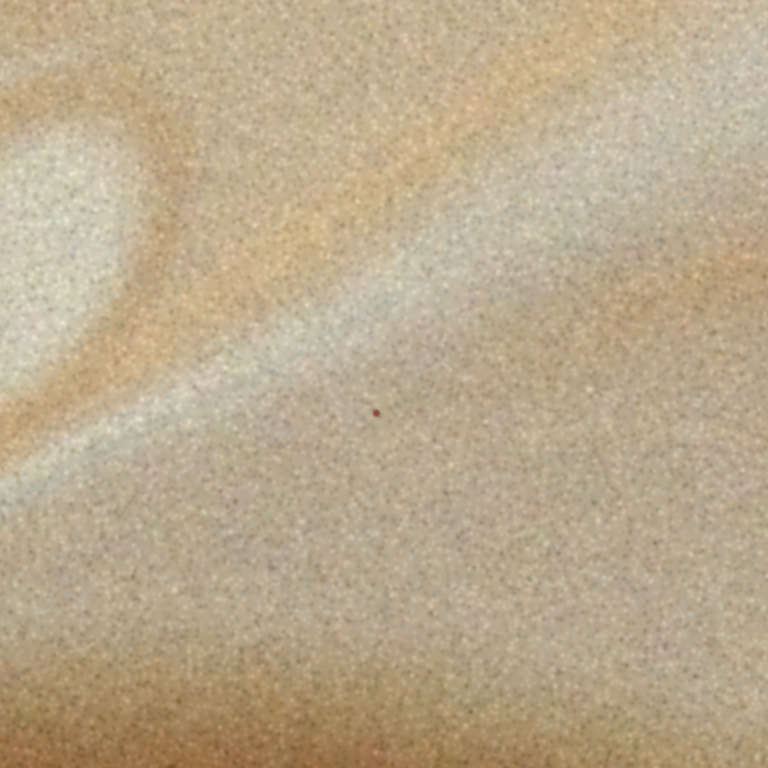
Reproduce this texture procedurally as a WebGL 2 fragment shader.

```glsl
#version 300 es
precision highp float;
// Soft sandstone-like swirl: pale fanning bands, a bright lobe, a brown base and fine grain.

uniform vec2 u_resolution;
out vec4 fragColor;

const vec3 STONE = vec3(0.715, 0.655, 0.56);
const vec3 SAND  = vec3(0.765, 0.695, 0.575);
const vec3 PEACH = vec3(0.81, 0.70, 0.535);
const vec3 PALE  = vec3(0.775, 0.745, 0.675);
const vec3 CREAM = vec3(0.82, 0.80, 0.725);
const vec3 SLATE = vec3(0.66, 0.665, 0.61);
const vec3 TAN   = vec3(0.73, 0.62, 0.47);
const vec3 OCHRE = vec3(0.655, 0.56, 0.405);
const vec3 BROWN = vec3(0.585, 0.425, 0.26);
const vec3 RUST  = vec3(0.50, 0.24, 0.18);

vec3 hash3(vec2 cell) {
    vec3 p = fract(cell.xyx * vec3(0.1031, 0.1030, 0.0973));
    p += dot(p, p.yxz + 33.33);
    return fract((p.xxy + p.yzz) * p.zyx);
}

// Cellular noise: every cell holds one soft blob with signed random values.
vec3 blobs(vec2 p) {
    vec2 cell = floor(p);
    vec3 sum = vec3(0.0);
    for (int j = -1; j <= 1; j++) {
        for (int i = -1; i <= 1; i++) {
            vec2 c = cell + vec2(i, j);
            vec2 offset = c + hash3(c + 7.0).xy - p;
            sum += (2.0 * hash3(c + 91.0) - 1.0) * exp(-4.0 * dot(offset, offset));
        }
    }
    return sum;
}

// Layered sines, each octave turned and warped by the one before.
float waves(vec2 p) {
    float sum = 0.0;
    float gain = 0.5;
    for (int i = 0; i < 4; i++) {
        sum += gain * sin(p.x + 1.7 * sin(p.y + sum));
        p = mat2(1.3, 1.1, -1.1, 1.3) * p + 2.3;
        gain *= 0.55;
    }
    return sum;
}

float ridge(float dist, float width) {
    float t = dist / width;
    return exp(-t * t);
}

// Approximate distance to a tilted ellipse, negative inside.
float ellipse(vec2 p, vec2 axis, vec2 radii) {
    vec2 q = vec2(dot(p, axis), dot(p, vec2(-axis.y, axis.x)));
    return (length(q / radii) - 1.0) * min(radii.x, radii.y);
}

// Bands that widen to the right around a rising curve.
vec3 fan(vec2 p, float drift) {
    float d = p.y - (0.355 + 0.5 * p.x + 0.08 * p.x * p.x) + 0.012 * drift;
    float spread = 0.025 + 0.11 * p.x;
    vec3 color = mix(STONE, SAND, smoothstep(-0.1, 0.12, d));
    color = mix(color, PEACH, 0.7 * ridge(d - 0.08 - 0.1 * p.x, 0.045 + 0.03 * p.x));
    color = mix(color, PALE, 0.85 * ridge(d + 0.2 * spread, spread));
    float fade = 1.0 - smoothstep(0.4, 0.72, p.x);
    color = mix(color, CREAM, 0.45 * fade * ridge(d - 0.012, 0.018 + 0.02 * p.x));
    color = mix(color, SLATE, 0.4 * fade * ridge(d + 0.013, 0.011));
    // Faint fibres following the fan
    float fibres = waves(vec2(2.2 * d / spread, 3.0 * p.x));
    return color + 0.016 * fibres * ridge(d, 0.3);
}

// Bright lobe with a tan rim and a pale outer arc.
vec3 lobe(vec3 color, vec2 p, float drift) {
    float d = ellipse(p - vec2(0.02, 0.66), vec2(0.6, 0.8), vec2(0.2, 0.13)) + 0.01 * drift;
    color = mix(color, TAN, 0.6 * ridge(d - 0.035, 0.025));
    float left = 1.0 - smoothstep(0.05, 0.17, p.x);
    color = mix(color, CREAM, 0.6 * left * smoothstep(0.8, 0.87, p.y) * ridge(d - 0.07, 0.016));
    return mix(color, CREAM, 0.9 * (1.0 - smoothstep(-0.035, 0.025, d)));
}

// Warm tongue on the right and a thin level streak.
vec3 tongue(vec3 color, vec2 p, float drift) {
    float x = max(p.x - 0.45, 0.0);
    float d = p.y - 0.45 - 0.35 * x + 0.02 * drift;
    color = mix(color, TAN, 0.75 * smoothstep(0.4, 0.95, p.x) * ridge(d, 0.035 + 0.11 * x));
    return mix(color, SAND, 0.4 * smoothstep(0.3, 0.6, p.x) * ridge(p.y - 0.435, 0.018));
}

// Dark ground that thins out to the right.
vec3 ground(vec3 color, vec2 p, float drift) {
    float h = p.y + 0.13 * p.x * p.x + 0.018 * drift;
    color = mix(color, OCHRE, 1.0 - smoothstep(0.09, 0.23, h));
    return mix(color, BROWN, 1.0 - smoothstep(-0.01, 0.13, h));
}

void main() {
    vec2 p = gl_FragCoord.xy / u_resolution;
    float drift = waves(p * vec2(5.0, 8.0) + 1.0);

    vec3 color = fan(p, drift);
    color = lobe(color, p, drift);
    color = tongue(color, p, drift);
    color = ground(color, p, drift);
    color = mix(color, TAN, 0.45 * ridge(length(p - vec2(0.0, 1.0)), 0.14));

    // Broad tint blotches, then fine grain
    color += vec3(0.012, 0.010, 0.016) * blobs(p * 26.0);
    vec3 grain = blobs(p * 150.0);
    color += 0.075 * grain.x + vec3(0.012, -0.004, -0.018) * grain.y;

    // Single rust speck
    float speck = 1.0 - smoothstep(0.002, 0.007, length(p - vec2(0.49, 0.462)));
    fragColor = vec4(mix(color, RUST, 0.85 * speck), 1.0);
}
```
